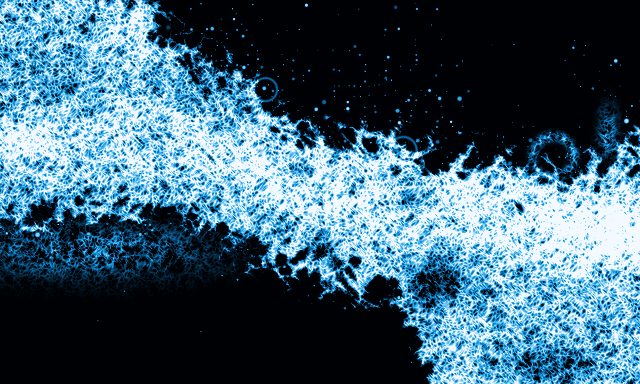
A WebGL 1 fragment shader for this texture:

```glsl
precision highp float;
// Draws a torrent of blue and white foam with spray crossing a black field.
uniform vec2 u_resolution;

vec2 hash2(vec2 p) {
  return fract(sin(vec2(dot(p, vec2(127.1, 311.7)), dot(p, vec2(269.5, 183.3)))) * 4375.85);
}

float ramp(float a, float b, float x) {
  return clamp((x - a) / (b - a), 0.0, 1.0);
}

float blob(vec2 p, vec2 center, vec2 radius) {
  vec2 d = (p - center) / radius;
  return exp(-dot(d, d));
}

float rim(vec2 p, vec2 center, float radius, float width) {
  float d = (length(p - center) - radius) / width;
  return exp(-d * d);
}

// Layered sines bend the cells into curling threads.
vec2 swirl(vec2 p, float freq) {
  vec2 a = sin(p.yx * freq + vec2(0.4, 2.1));
  return a + 0.6 * sin(p.yx * freq * 2.3 + p * freq * 1.1 + a * 1.7);
}

// Gap between the two nearest cell points: zero along cell walls.
float cellGap(vec2 p) {
  vec2 cell = floor(p), f = fract(p);
  float near = 8.0, second = 8.0;
  for (int j = -1; j <= 1; j++) {
    for (int i = -1; i <= 1; i++) {
      vec2 o = vec2(float(i), float(j));
      float d = length(o + hash2(cell + o) - f);
      second = min(second, max(near, d));
      near = min(near, d);
    }
  }
  return second - near;
}

float threads(vec2 p, float freq) {
  return 0.32 - cellGap(p * freq + 0.55 * swirl(p, freq * 0.6));
}

// Round drops, one per cell, kept with the given chance.
float drops(vec2 p, float freq, float chance) {
  vec2 g = p * freq, cell = floor(g);
  vec2 r = hash2(cell + 17.0), s = hash2(cell + 53.0);
  float radius = mix(0.1, 0.26, s.x * s.x);
  float d = length(fract(g) - mix(vec2(0.3), vec2(0.7), r));
  return (1.0 - smoothstep(radius * 0.5, radius + 0.08, d)) * step(s.y, chance) * (0.3 + 0.7 * r.x);
}

float upperEdge(float x) {
  return 1.12 - 0.12 * ramp(0.0, 0.22, x) - 0.14 * ramp(0.22, 0.29, x)
    - 0.05 * ramp(0.29, 0.37, x) - 0.17 * ramp(0.37, 0.47, x)
    - 0.06 * ramp(0.6, 0.7, x) - 0.05 * ramp(0.78, 0.86, x) + 0.1 * ramp(0.87, 1.0, x);
}

float lowerEdge(float x) {
  return 0.41 + 0.03 * ramp(0.0, 0.2, x) - 0.09 * ramp(0.29, 0.37, x)
    - 0.1 * ramp(0.37, 0.55, x) - 0.27 * ramp(0.62, 0.67, x) - 0.15 * ramp(0.67, 0.73, x);
}

// Broad light: a white core, blue hollows and dark gaps.
float waterLight(vec2 uv) {
  float spine = 0.68 - 0.2 * ramp(0.2, 0.55, uv.x) - 0.09 * ramp(0.6, 1.0, uv.x);
  float core = blob(vec2(0.0, uv.y), vec2(0.0, spine), vec2(1.0, 0.12));
  float light = 0.57 + 0.27 * core * ramp(0.05, 0.4, uv.x);
  light += 0.42 * blob(uv, vec2(0.97, 0.39), vec2(0.1, 0.07));
  light += 0.2 * blob(uv, vec2(0.2, 0.88), vec2(0.06, 0.1));
  light += 0.2 * blob(uv, vec2(0.04, 0.63), vec2(0.13, 0.07));
  light -= 0.16 * blob(uv, vec2(0.1, 0.8), vec2(0.13, 0.06));
  light -= 0.12 * blob(uv, vec2(0.07, 0.46), vec2(0.15, 0.05));
  light -= 0.42 * blob(uv, vec2(0.465, 0.56), vec2(0.025, 0.03));
  light -= 0.35 * blob(uv, vec2(0.64, 0.5), vec2(0.028, 0.05));
  light -= 0.6 * blob(uv, vec2(0.27, 0.43), vec2(0.035, 0.035));
  light -= 0.5 * blob(uv, vec2(0.38, 0.36), vec2(0.035, 0.04));
  light -= 0.4 * blob(uv, vec2(0.51, 0.35), vec2(0.025, 0.035));
  light -= 0.65 * blob(uv, vec2(0.68, 0.27), vec2(0.04, 0.07));
  light -= 0.4 * blob(uv, vec2(0.86, 0.05), vec2(0.07, 0.05));
  return light - 0.25 * blob(uv, vec2(0.33, 0.79), vec2(0.06, 0.08));
}

vec3 waterColor(float v) {
  vec3 c = mix(vec3(0.0, 0.005, 0.015), vec3(0.02, 0.18, 0.29), ramp(0.02, 0.2, v));
  c = mix(c, vec3(0.03, 0.4, 0.64), ramp(0.2, 0.38, v));
  c = mix(c, vec3(0.13, 0.65, 0.91), ramp(0.38, 0.56, v));
  c = mix(c, vec3(0.51, 0.8, 0.97), ramp(0.56, 0.75, v));
  return mix(c, vec3(0.95, 0.98, 1.0), ramp(0.75, 0.95, v));
}

void main() {
  vec2 uv = gl_FragCoord.xy / u_resolution;
  vec2 p = uv * vec2(1.0, u_resolution.y / u_resolution.x);

  // Foam from coarse bubbles down to fine glitter.
  float coarse = threads(p, 17.0), medium = threads(p + 3.1, 42.0);
  float foam = 0.3 * coarse + 0.5 * medium + 0.65 * threads(p + 7.3, 90.0) + 0.7 * threads(p + 1.7, 170.0);

  // Ragged body of water.
  float above = uv.y - upperEdge(uv.x), below = lowerEdge(uv.x) - uv.y;
  float inside = -max(above, below) + 0.12 * coarse + 0.09 * medium;
  float v = waterLight(uv) + foam - 1.6 * (1.0 - smoothstep(-0.07, 0.06, inside));

  // Dim threads below the left bank, and the splash at right.
  float fringe = blob(uv, vec2(0.14, 0.35), vec2(0.2, 0.075));
  v = max(v, fringe * (0.14 + 1.1 * foam));
  float splash = rim(p, vec2(0.865, 0.355), 0.032, 0.008) + blob(uv, vec2(0.95, 0.65), vec2(0.016, 0.07));
  v = max(v, splash * (0.25 + foam));

  // Bubble rims.
  float bubbles = rim(p, vec2(0.63, 0.365), 0.021, 0.0022) + rim(p, vec2(0.415, 0.46), 0.018, 0.002);
  v += 0.4 * bubbles + 0.22 * rim(p, vec2(0.825, 0.255), 0.048, 0.003);

  // Flying spray thins out with height.
  float chance = 0.4 * exp(-max(above, 0.0) / 0.06) + 0.2 * blob(uv, vec2(0.59, 0.77), vec2(0.12, 0.16));
  chance += 0.16 * blob(uv, vec2(0.37, 0.88), vec2(0.07, 0.15)) + 0.15 * blob(uv, vec2(0.93, 0.79), vec2(0.04, 0.1));
  chance *= smoothstep(-0.04, 0.01, above);
  chance += 0.35 * exp(-max(below, 0.0) / 0.03) * smoothstep(-0.02, 0.01, below);
  float spray = max(drops(p, 62.0, chance * 0.65), 0.75 * drops(p + 0.37, 125.0, chance));
  v = max(v, spray * 0.85);

  gl_FragColor = vec4(waterColor(v), 1.0);
}
```
